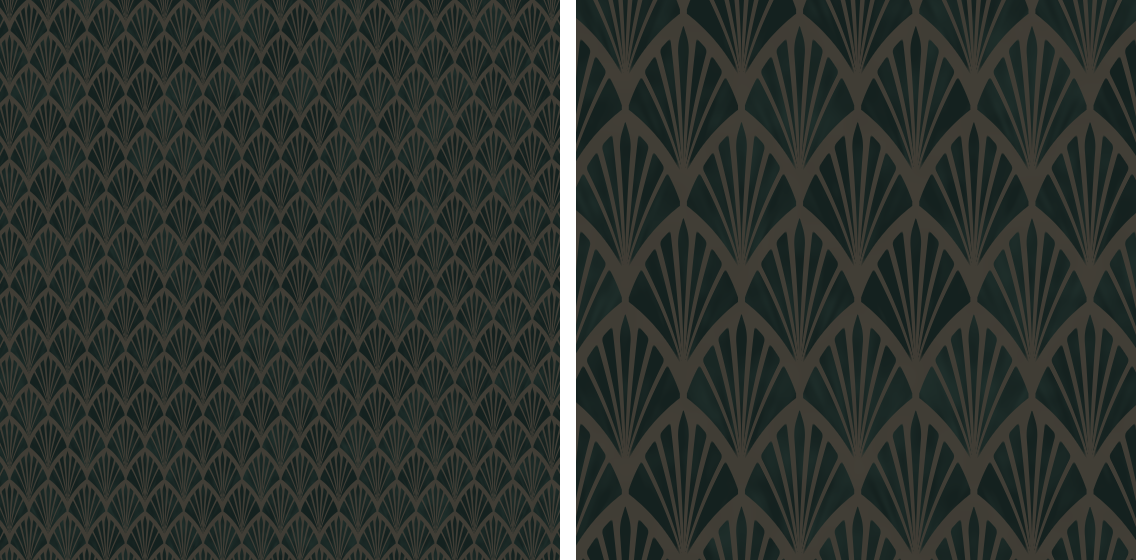
Left: the whole. Right: its middle third, enlarged.
Give the GLSL for this pattern, as a WebGL 2 fragment shader.

```glsl
#version 300 es
precision highp float;

uniform vec2 u_resolution;
out vec4 fragColor;

#define COLUMNS 14.46
#define ROW_STEP 0.827
#define TIP_ORIGIN vec2(0.501, 0.5945)
#define FAN_HEIGHT 1.31
#define BAND 0.096
#define INSET 0.008
#define RIB_BASE 0.007
#define RIB_GROWTH 0.018
#define WEAR 0.3
#define BRONZE vec3(0.254, 0.241, 0.210)
#define DEEP_GREEN vec3(0.080, 0.128, 0.120)
#define WORN_GREEN vec3(0.120, 0.182, 0.168)

float hash(vec2 p) {
    return fract(sin(dot(p, vec2(127.1, 311.7))) * 43758.5453);
}

float valueNoise(vec2 p) {
    vec2 i = floor(p);
    vec2 f = fract(p);
    f = f * f * (3.0 - 2.0 * f);
    float low = mix(hash(i), hash(i + vec2(1, 0)), f.x);
    float high = mix(hash(i + vec2(0, 1)), hash(i + vec2(1, 1)), f.x);
    return mix(low, high, f.y);
}

float smoothMax(float a, float b, float k) {
    float h = max(k - abs(a - b), 0.0) / k;
    return max(a, b) + h * h * k * 0.25;
}

// Pointed arch of two shallow circular arcs, tip at the origin
float archDistance(vec2 p) {
    return length(vec2(abs(p.x) + 0.947, p.y + 1.167)) - 1.503;
}

// Seven petals spreading from the foot of the fan
float fanDistance(vec2 p) {
    float x = abs(p.x);
    float h = max(p.y + FAN_HEIGHT, 0.0);
    float spread = h * (0.45 + 0.24 * h);

    // Ribs between petals, wider apart toward the sides
    float ribs = -1.0;
    for (int i = 0; i < 3; i++) {
        float k = float(i);
        float slope = 0.095 + 0.15 * k + 0.05 * k * k;
        float rib = RIB_BASE + RIB_GROWTH * h - abs(x - slope * spread);
        ribs = max(ribs, rib);
    }

    // Outline: own arch above, arches of the next row below
    float top = archDistance(p) + INSET;
    float foot = BAND - archDistance(vec2(0.5 - x, p.y + ROW_STEP));
    float outline = max(max(top, foot), x - 0.47);

    // Steep point on the middle petal
    if (x < 0.095 * spread) {
        outline = max(outline, 0.96 * (x + 0.3 * p.y));
    }
    return smoothMax(outline, ribs, 0.03);
}

void main() {
    vec2 grid = (gl_FragCoord.xy / u_resolution.y - TIP_ORIGIN) * COLUMNS;
    float pixel = COLUMNS / u_resolution.y;

    // Two interleaved lattices of fans
    float fan = 1.0;
    vec2 fanId = vec2(0.0);
    vec2 fanPoint = vec2(0.0);
    vec2 period = vec2(1.0, 2.0 * ROW_STEP);
    for (int i = 0; i < 2; i++) {
        vec2 offset = float(i) * vec2(0.5, ROW_STEP);
        vec2 g = (grid - offset) / period;
        vec2 id = vec2(floor(g.x + 0.5), ceil(g.y - 0.1));
        vec2 p = (g - id) * period;
        float d = fanDistance(p);
        if (d < fan) {
            fan = d;
            fanId = id + 0.5 * float(i);
            fanPoint = p;
        }
    }

    // Patchy wear and streaks along the petals
    float patches = 0.6 * valueNoise(grid * 3.1) + 0.4 * valueNoise(grid * 8.3);
    float angle = fanPoint.x / (fanPoint.y + FAN_HEIGHT + 0.15);
    float streaks = valueNoise(vec2(angle * 14.0, fanPoint.y * 3.0) + fanId * 17.0);
    float wear = 0.4 * patches + 0.3 * streaks + 0.3 * hash(fanId);
    wear = clamp(WEAR + (wear - 0.5) * 2.2, 0.0, 1.0);

    vec3 green = mix(DEEP_GREEN, WORN_GREEN, wear);
    vec3 bronze = BRONZE * (0.98 + 0.04 * valueNoise(grid * 5.0));
    float coverage = clamp(0.5 - fan / pixel, 0.0, 1.0);
    fragColor = vec4(mix(bronze, green, coverage), 1.0);
}
```
